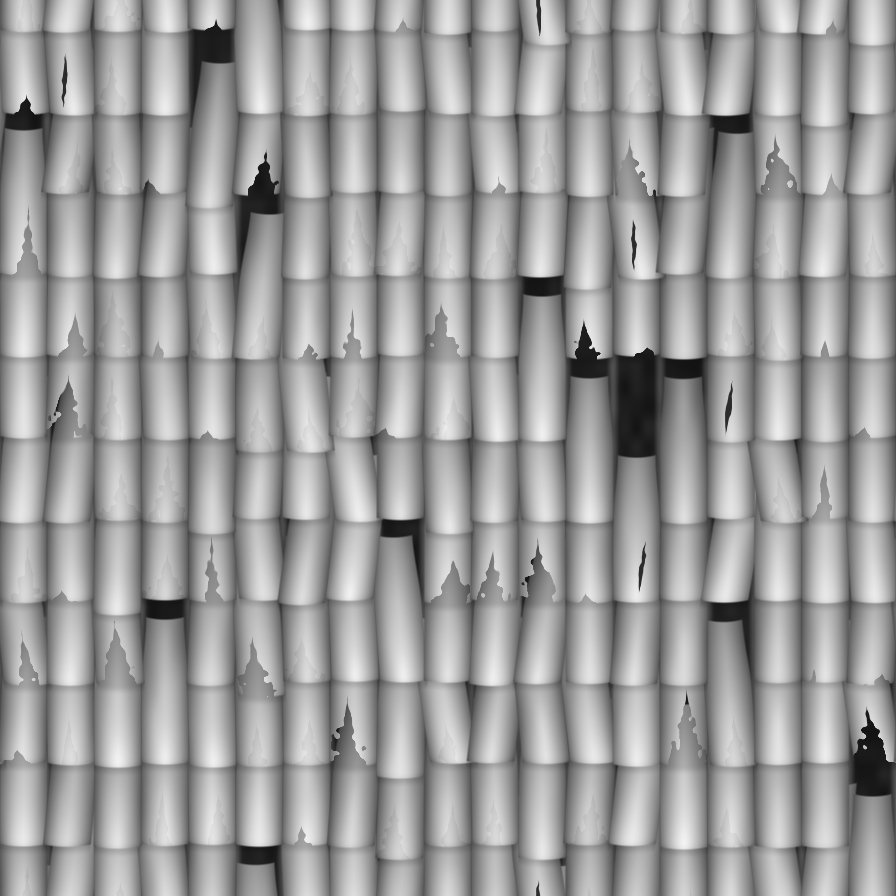
This texture map is drawn by a WebGL 2 fragment shader. Its source:

```glsl
#version 300 es
precision highp float;
// Height map of a worn roof: rows of overlapping barrel tiles, some broken or missing.
#define COLS 19.0
#define ROWS 11.0
#define ROW_SHIFT 0.63
#define TILE_LENGTH 1.78
#define HOLE vec2(13.0, 5.0)
#define MISSING 0.04
#define BROKEN 0.07
#define CHIPPED 0.17
#define SLIT 0.205
#define GHOST 0.5
#define CREST 0.92
#define VOID_DARK 0.11

uniform vec2 u_resolution;
out vec4 fragColor;

vec4 hash4(vec2 id, uint seed) {
    uvec4 v = uvec4(uint(id.x), uint(id.y), seed, 7u);
    v = v * 1664525u + 1013904223u;
    for (int i = 0; i < 2; i++) {
        v.x += v.y * v.w;
        v.y += v.z * v.x;
        v.z += v.x * v.y;
        v.w += v.y * v.z;
        v ^= v >> 16u;
    }
    return vec4(v >> 16u) / 65535.0;
}

// Value noise that wraps after a whole number of lattice cells.
float noise(vec2 p, vec2 period) {
    vec2 i = floor(p), f = fract(p);
    f = f * f * (3.0 - 2.0 * f);
    vec2 lo = mod(i, period), hi = mod(i + 1.0, period);
    float bottom = mix(hash4(lo, 9u).x, hash4(vec2(hi.x, lo.y), 9u).x, f.x);
    float top = mix(hash4(vec2(lo.x, hi.y), 9u).x, hash4(hi, 9u).x, f.x);
    return mix(bottom, top, f.y);
}

bool isMissing(vec2 id, float chance) {
    vec2 d = id - HOLE;
    bool inHole = (d.y == 0.0 && abs(d.x) < 1.5) || (d.x == 0.0 && d.y == -1.0);
    return inHole || chance < MISSING;
}

// Lays one tile over the height so far; q is measured from its lower middle.
float layTile(float height, vec2 q, vec2 id, float soft) {
    vec4 a = hash4(id, 1u), b = hash4(id, 2u);
    if (isMissing(id, a.x)) return height;

    // Slip, lean and taper
    float lean = 2.0 * a.w - 1.0;
    float v = q.y + 0.07 * a.z + 0.12 * step(0.92, a.z);
    float x = q.x - 0.3 * lean * lean * lean * (v - 0.5);
    float halfWidth = 0.505 - 0.1 * smoothstep(0.9, 1.8, v);
    float u = min(abs(x) / halfWidth, 1.0);
    v -= 0.03 * u * u;
    float across = smoothstep(-soft, soft, halfWidth - abs(x));
    float rowSoft = soft * ROWS / COLS;
    float cover = across * smoothstep(-rowSoft, rowSoft, v)
                * smoothstep(-rowSoft, rowSoft, TILE_LENGTH - v);

    // Rounded body sinking towards its upper end
    vec2 seed = id * 31.0;
    float body = CREST - 0.2 * v + 0.08 * (b.w - 0.5);
    body -= mix(0.54, 0.25, clamp(v / TILE_LENGTH, 0.0, 1.0)) * pow(u, 1.6);
    body -= 0.09 * exp(-28.0 * max(v, 0.0));
    body += 0.05 * (noise(vec2(x * 4.0, v * 2.0) + seed, vec2(1024.0)) - 0.5);

    // Flame-shaped breaks, small chips and faint worn patches
    float kind = a.y;
    bool chip = kind >= BROKEN && kind < CHIPPED;
    float tall = chip ? 0.12 + 0.18 * b.x : 0.55 + 0.45 * b.x;
    float wide = chip ? 0.1 + 0.2 * b.y : 0.2 + 0.25 * b.y;
    float center = (b.z - 0.5) * (chip ? 0.7 : 0.3);
    float jag = noise(vec2(x * 9.0, v * 14.0) + seed, vec2(1024.0)) - 0.5;
    float taper = pow(max(1.0 - v / tall, 0.0), 1.4);
    float flame = wide * taper * (1.0 + 1.2 * jag) - abs(x - center);
    float opening = smoothstep(0.0, soft, flame);
    if (kind < CHIPPED) {
        cover *= 1.0 - opening;
    } else if (kind < SLIT) {
        float along = (v - 0.42) / 0.36;
        float gap = 0.06 * (1.0 - along * along);
        float line = abs(x - center - 0.22 * (v - 0.4) + 0.05 * jag);
        body = mix(body, 0.17, smoothstep(0.0, soft, gap - line));
    } else if (kind < GHOST) {
        body -= 0.045 * opening;
    }

    // Contact shadow on whatever lies beneath
    float shadow = across * smoothstep(-0.12, 0.0, v) * (1.0 - smoothstep(0.9, 1.2, v));
    return mix(height * (1.0 - 0.13 * shadow), body, cover);
}

void main() {
    vec2 uv = gl_FragCoord.xy / u_resolution;
    vec2 p = uv * vec2(COLS, ROWS) - vec2(0.0, ROW_SHIFT);
    float soft = 1.3 * COLS / min(u_resolution.x, u_resolution.y);
    vec2 cell = floor(p);

    // Dark space under the roof
    float seam = smoothstep(0.34, 0.5, abs(fract(p.x) - 0.5));
    vec2 smokeGrid = vec2(COLS, ROWS) * 4.0;
    float height = mix(VOID_DARK, 0.28, seam) + 0.07 * (noise(uv * smokeGrid, smokeGrid) - 0.5);

    // Upper rows lie on lower ones
    for (int row = -1; row <= 1; row++) {
        for (int col = -1; col <= 1; col++) {
            vec2 home = cell + vec2(col, row);
            vec2 id = mod(home, vec2(COLS, ROWS));
            height = layTile(height, p - home - vec2(0.5, 0.0), id, soft);
        }
    }
    fragColor = vec4(vec3(clamp(height, 0.0, 1.0)), 1.0);
}
```
